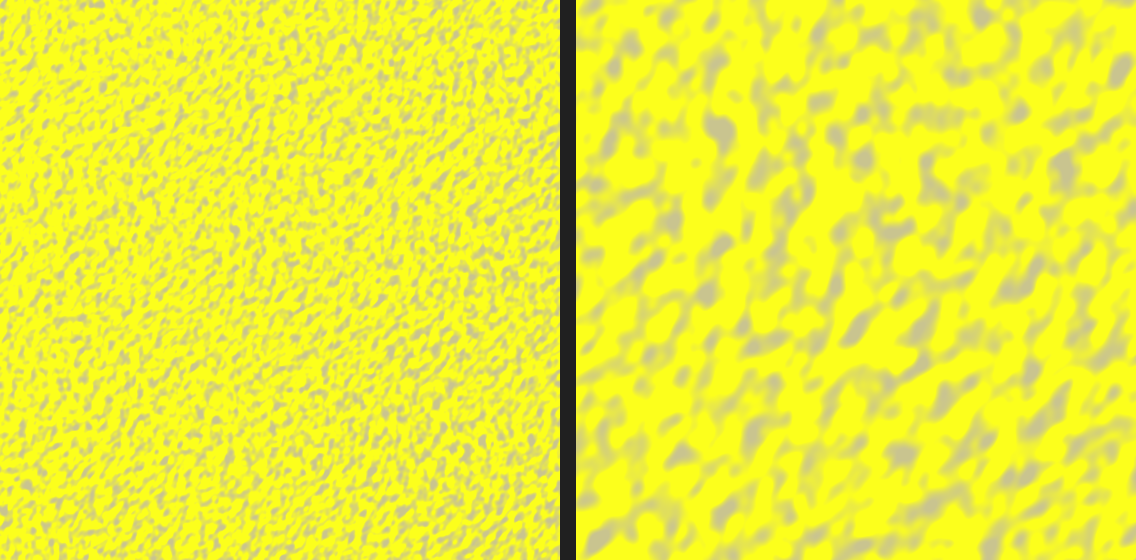
Left, the full canvas; right, a detail of the centre.
Give the GLSL for this texture, as a WebGL 1 fragment shader.

```glsl
precision highp float;
// Yellow plaster-like relief with small grey-olive grains slanting up to the right.
// Scattered cellular bumps, each an embossed slope, are summed in two layers;
// the sum is a near-normal height that a soft tone curve turns into colour.

uniform vec2 u_resolution;

const vec3 YELLOW = vec3(0.99, 1.00, 0.11);
const vec3 SHADE = vec3(0.79, 0.77, 0.56);
const float GRAIN_ANGLE = 1.0;               // direction of the grains, radians
const vec2 GRAIN_CELLS = vec2(48.0, 59.0);   // cells along and across the grains
const float FINE_SCALE = 1.75;
const float FINE_AMOUNT = 0.6;
const float ANGLE_SPREAD = 2.1;              // random turn of single slopes
const vec2 DENSITY_SLOPE = vec2(0.42, -0.22); // more shade to the lower right
const float PATCHINESS = 0.05;
const float BUMP_DEVIATION = 0.237;          // standard deviation of one layer
const float SHADE_BIAS = -0.09;              // lowers the share of shade
const vec3 TONE = vec3(0.17, 0.56, -0.08);   // shade = x + y * h + z * h * h

vec3 hash3(vec2 p) {
  vec3 q = fract(p.xyx * vec3(0.1031, 0.1030, 0.0973));
  q += dot(q, q.yxz + 33.33);
  return fract((q.xxy + q.yzz) * q.zyx);
}

mat2 rotation(float angle) {
  float c = cos(angle), s = sin(angle);
  return mat2(c, -s, s, c);
}

// Cellular relief: two randomly placed, two-sided slopes per cell.
float relief(vec2 p) {
  vec2 cell = floor(p);
  float sum = 0.0;
  for (int j = -1; j <= 1; j++) {
    for (int i = -1; i <= 1; i++) {
      vec2 id = cell + vec2(float(i), float(j));
      for (int k = 0; k < 2; k++) {
        vec3 rnd = hash3(id + 217.0 + 131.0 * float(k));
        vec2 d = p - id - rnd.xy;
        float falloff = max(1.0 - dot(d, d), 0.0);
        float side = fract(rnd.z * 16.0) < 0.5 ? -1.0 : 1.0;
        float turn = (rnd.z - 0.5) * ANGLE_SPREAD;
        float slope = dot(d, vec2(sin(turn), cos(turn)));
        sum += side * slope * falloff * falloff * falloff;
      }
    }
  }
  return sum / BUMP_DEVIATION;
}

// Layered sines for broad, gentle variation.
float broadWaves(vec2 p) {
  return sin(p.x * 9.0 + 2.0 * sin(p.y * 7.0))
       + sin(p.y * 13.0 - p.x * 6.0 + 1.7 * sin(p.x * 11.0));
}

void main() {
  vec2 uv = gl_FragCoord.xy / u_resolution.y;

  // Bend the grain flow slightly, then align it with the grain axes.
  vec2 bent = uv + 0.006 * vec2(sin(uv.y * 19.0 + 3.0 * uv.x),
                                sin(uv.x * 17.0 - 4.0 * uv.y));
  vec2 p = rotation(GRAIN_ANGLE) * bent * GRAIN_CELLS;

  // Coarse grains with finer crumbs, kept at unit deviation.
  float height = relief(p) + FINE_AMOUNT * relief(p * FINE_SCALE + 57.3);
  height /= sqrt(1.0 + FINE_AMOUNT * FINE_AMOUNT);
  height += dot(uv - 0.5, DENSITY_SLOPE) + PATCHINESS * broadWaves(uv);
  height += SHADE_BIAS;

  // Soft tone curve, held level beyond its useful range.
  float h = clamp(height, -1.0, 2.4);
  float shade = clamp(TONE.x + h * (TONE.y + h * TONE.z), 0.0, 1.0);
  gl_FragColor = vec4(mix(YELLOW, SHADE, shade), 1.0);
}
```
